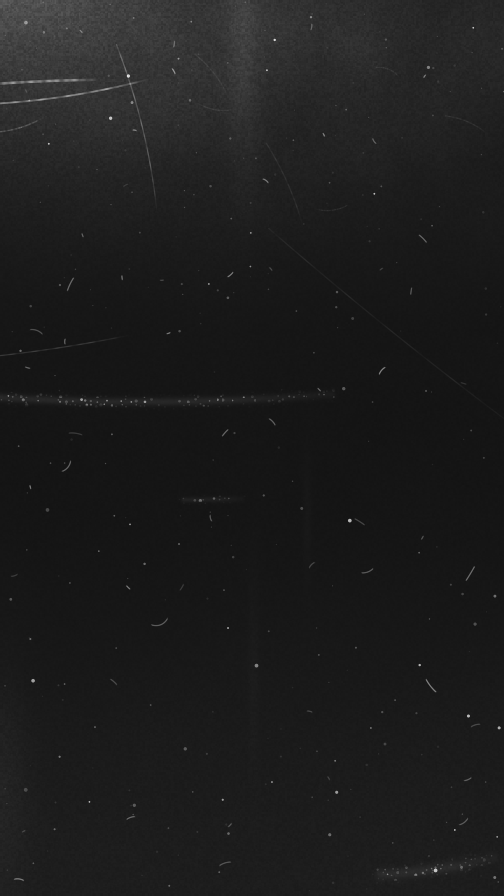
Reproduce this texture procedurally as a WebGL 1 fragment shader.

```glsl
precision highp float;
// Worn black film: fine grain, a pale top-left corner, dust, hairs and scratches.
uniform vec2 u_resolution;

// Random values from a cell position and a seed
float hash(vec2 cell, float seed) {
  vec3 q = fract(vec3(cell.xyx) * vec3(0.1031, 0.1030, 0.0973) + seed * 0.137);
  q += dot(q, q.yzx + 33.33);
  return fract((q.x + q.y) * q.z);
}

vec2 hash2(vec2 cell, float seed) {
  return vec2(hash(cell, seed), hash(cell, seed + 1.7));
}

// Soft-edged coverage of a shape with the given radius
float cover(float dist, float radius, float px) {
  return 1.0 - smoothstep(radius - 0.5 * px, radius + 0.7 * px, dist);
}

float bell(float x, float width) {
  return exp(-x * x / (width * width));
}

// Distance to a bowed stroke (x) and position along it (y)
vec2 stroke(vec2 p, vec2 a, vec2 b, float bow) {
  vec2 d = b - a;
  float t = clamp(dot(p - a, d) / dot(d, d), 0.0, 1.0);
  vec2 normal = normalize(vec2(-d.y, d.x));
  return vec2(length(p - mix(a, b, t) - normal * bow * 4.0 * t * (1.0 - t)), t);
}

// Thin scratch with uneven strength, fading at its far end
float scratch(vec2 p, vec2 a, vec2 b, float bow, float width, float px) {
  vec2 s = stroke(p, a, b, bow);
  float wear = 0.65 + 0.35 * sin(s.y * 23.0 + a.y * 90.0) * sin(s.y * 57.0);
  return cover(s.x, width, px) * wear * (1.0 - smoothstep(0.7, 1.0, s.y));
}

// One random round speck per occupied cell
float specks(vec2 p, float size, float share, float radius, float seed, float px) {
  vec2 cell = floor(p / size);
  vec2 center = (cell + 0.15 + 0.7 * hash2(cell, seed)) * size;
  float r = radius * (0.45 + 0.75 * pow(hash(cell, seed + 5.0), 3.0));
  float shine = 0.25 + 0.75 * pow(hash(cell, seed + 7.0), 2.0);
  return cover(length(p - center), r, px) * shine * step(hash(cell, seed + 9.0), share);
}

// Short curled fibre in some cells
float hairs(vec2 p, float size, float share, float seed, float px) {
  vec2 cell = floor(p / size);
  vec2 q = p - (cell + 0.25 + 0.5 * hash2(cell, seed)) * size;
  float angle = 6.283 * hash(cell, seed + 3.0);
  q = mat2(cos(angle), -sin(angle), sin(angle), cos(angle)) * q;
  float reach = mix(0.002, 0.010, pow(hash(cell, seed + 4.0), 2.0));
  float curl = 70.0 * (hash(cell, seed + 6.0) - 0.3);
  float d = abs(q.y - curl * q.x * q.x) / sqrt(1.0 + 4.0 * curl * curl * q.x * q.x);
  float ends = 1.0 - smoothstep(reach - px, reach + px, abs(q.x));
  float shine = 0.25 + 0.75 * hash(cell, seed + 8.0);
  return cover(d, 0.0006, px) * ends * shine * step(hash(cell, seed + 11.0), share);
}

// Crumbs gathered along a bowed stroke
float dustTrail(vec2 p, vec2 a, vec2 b, float bow, float width, float px) {
  vec2 s = stroke(p, a, b, bow);
  float mask = bell(s.x, width) * (1.0 - smoothstep(0.6, 1.0, s.y) * 0.6);
  float crumbs = specks(p, 0.0055, 0.6, 0.0016, 31.0, px);
  return mask * (0.07 + 0.65 * crumbs);
}

// Cloudy wear from layered sines
float smudge(vec2 p) {
  float sum = 0.0;
  float gain = 0.5;
  for (int i = 0; i < 4; i++) {
    sum += gain * sin(p.x * 13.0 + 1.7 * sin(p.y * 11.0)) * sin(p.y * 15.0 + 1.3 * sin(p.x * 9.0));
    p = mat2(1.5, 1.1, -1.1, 1.5) * p + 2.3;
    gain *= 0.55;
  }
  return sum;
}

// Broad tone: dark middle, grey foot, lit top-left corner
float filmTone(vec2 p) {
  float top = smoothstep(0.62, 1.05, p.y);
  float tone = 0.079 + 0.034 * (1.0 - smoothstep(0.0, 0.48, p.y)) + 0.065 * top;
  tone += 0.21 * exp(-length((p - vec2(0.0, 1.0)) * vec2(4.5, 9.0)));
  tone += 0.03 * bell(p.x, 0.03) * bell(p.y - 0.12, 0.12);
  tone += 0.055 * bell(p.x - 0.272, 0.018) * smoothstep(0.68, 1.0, p.y);
  tone += 0.012 * bell(p.x - 0.283, 0.006) * bell(p.y - 0.25, 0.12);
  tone += 0.012 * bell(p.x - 0.343, 0.005) * bell(p.y - 0.43, 0.07);
  tone += 0.035 * bell(length(p - vec2(0.405, 0.945)), 0.035);
  return tone + smudge(p) * (0.003 + 0.03 * top);
}

void main() {
  float px = 1.0 / u_resolution.y;
  vec2 p = gl_FragCoord.xy * px;
  float tone = filmTone(p);

  // Grain grows with the light
  float grain = hash(floor(p * 512.0), 2.0) + hash(floor(p * 340.0), 4.0) - 1.0;
  tone += grain * (0.005 + 0.22 * max(tone - 0.09, 0.0));

  // Loose dust and fibres
  float upper = smoothstep(0.5, 1.0, p.y);
  float marks = 0.65 * specks(p, 0.045, 0.36, 0.0018, 13.0, px);
  marks += 0.24 * specks(p, 0.019, 0.10 + 0.12 * upper, 0.0011, 17.0, px);
  marks += 0.42 * hairs(p, 0.055, 0.28 + 0.1 * upper, 23.0, px);

  // Bright scratches on the left and long faint ones
  marks += 0.40 * scratch(p, vec2(-0.01, 0.906), vec2(0.115, 0.911), 0.001, 0.0013, px);
  marks += 0.42 * scratch(p, vec2(-0.01, 0.884), vec2(0.175, 0.914), -0.005, 0.0009, px);
  marks += 0.20 * scratch(p, vec2(0.0, 0.853), vec2(0.050, 0.870), -0.003, 0.0007, px);
  marks += 0.25 * scratch(p, vec2(0.130, 0.950), vec2(0.176, 0.755), 0.007, 0.0006, px);
  marks += 0.16 * scratch(p, vec2(-0.01, 0.602), vec2(0.150, 0.627), -0.002, 0.0006, px);
  marks += 0.07 * scratch(p, vec2(0.300, 0.745), vec2(0.600, 0.505), -0.004, 0.0006, px);
  for (int i = 0; i < 6; i++) {
    vec2 id = vec2(float(i), 3.0);
    vec2 start = vec2(0.06, 0.70) + vec2(0.45, 0.25) * hash2(id, 41.0);
    vec2 run = (hash2(id, 47.0) - 0.5) * vec2(0.10, 0.24);
    marks += 0.08 * scratch(p, start, start + run, 0.004, 0.0006, px);
  }

  // Dusty trails
  marks += dustTrail(p, vec2(-0.01, 0.557), vec2(0.37, 0.560), -0.007, 0.0045, px);
  marks += 0.6 * dustTrail(p, vec2(0.205, 0.442), vec2(0.270, 0.443), 0.0, 0.003, px);
  marks += 0.8 * dustTrail(p, vec2(0.425, 0.024), vec2(0.550, 0.042), -0.003, 0.006, px);

  gl_FragColor = vec4(vec3(clamp(tone + marks, 0.0, 1.0)), 1.0);
}
```
